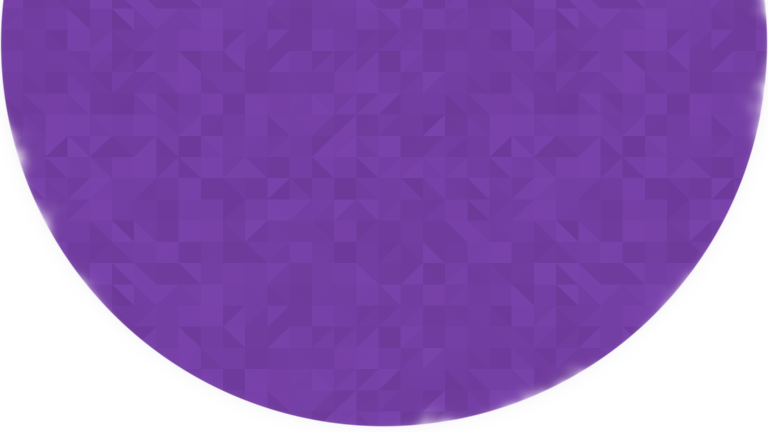
Reproduce this background procedurally as a Shadertoy shader.

```glsl
// A purple disc of faint triangle mosaic, cropped at the top, on white with a frayed rim.

float hash(vec2 p) {
    vec3 q = fract(vec3(p.xyx) * 0.1031);
    q += dot(q, q.yzx + 33.33);
    return fract((q.x + q.y) * q.z);
}

// Gradient noise, roughly -0.7 to 0.7
float cornerSlope(vec2 cell, vec2 offset) {
    float turn = 6.2832 * hash(cell + 17.0);
    return dot(vec2(cos(turn), sin(turn)), offset);
}

float gradientNoise(vec2 p) {
    vec2 i = floor(p), f = fract(p);
    vec2 u = f * f * f * (f * (f * 6.0 - 15.0) + 10.0);
    vec2 e = vec2(1.0, 0.0);
    return mix(mix(cornerSlope(i, f), cornerSlope(i + e.xy, f - e.xy), u.x),
               mix(cornerSlope(i + e.yx, f - e.yx), cornerSlope(i + e.xx, f - e.xx), u.x), u.y);
}

// Split each cell along a diagonal; the tile repeats every 20 by 13 cells
float mosaic(vec2 p) {
    vec2 grid = vec2(p.x - 0.0023, 1.0 - p.y - 0.0197) / vec2(0.0514, 0.0491);
    vec2 cell = mod(floor(grid), vec2(20.0, 13.0));
    vec2 f = fract(grid);
    if (hash(cell + 41.0) < 0.5) f.x = 1.0 - f.x;
    float upper = step(f.y, f.x);
    float whole = hash(cell + 5.0);
    float split = hash(cell + vec2(71.0, 29.0) * (1.0 + upper));
    return mix(whole, split, step(0.3, hash(cell + 93.0)));
}

// Pale smudges along the rim: angle from straight down, angular width, strength
float smudges(float angle) {
    vec3 spots[8] = vec3[8](
        vec3(-1.28, 0.07, 1.0), vec3(-1.10, 0.05, 0.9), vec3(-0.88, 0.07, 0.5),
        vec3(0.13, 0.06, 0.9), vec3(0.38, 0.10, 0.7), vec3(0.52, 0.05, 0.7),
        vec3(0.86, 0.10, 0.5), vec3(1.42, 0.10, 1.0));
    float sum = 0.07 + 0.8 * smoothstep(1.60, 1.66, angle);
    for (int i = 0; i < 8; i++) {
        float d = (angle - spots[i].x) / spots[i].y;
        sum += spots[i].z * exp(-d * d);
    }
    return min(sum, 1.0);
}

void mainImage(out vec4 fragColor, in vec2 fragCoord) {
    float pixel = 1.0 / iResolution.y;
    vec2 uv = fragCoord * pixel;

    // Average four samples to soften the facet edges
    float shade = 0.0;
    for (int i = 0; i < 4; i++) {
        vec2 shift = vec2(i % 2, i / 2) * 0.5 - 0.25;
        shade += 0.25 * mosaic(uv + shift * pixel);
    }
    vec3 purple = mix(vec3(0.428, 0.228, 0.605), vec3(0.476, 0.262, 0.675), shade);

    // Disc and its frayed inner rim
    vec2 fromCentre = uv - vec2(0.889, 0.900);
    float rim = length(fromCentre) - 0.8866;
    float angle = atan(fromCentre.x, -fromCentre.y);
    float fray = smudges(angle) * (0.85 + 0.5 * gradientNoise(uv * 28.0));
    float fade = 0.8 * fray * exp(min(rim, 0.0) / (0.003 + 0.011 * fray));
    vec3 disc = mix(purple, vec3(1.0), clamp(fade, 0.0, 1.0));

    // Faint halo on the white ground
    vec3 ground = vec3(1.0) - vec3(0.03, 0.035, 0.025) * exp(-max(rim, 0.0) / 0.012);

    float inside = 1.0 - smoothstep(-pixel, pixel, rim);
    fragColor = vec4(mix(ground, disc, inside), 1.0);
}
```
